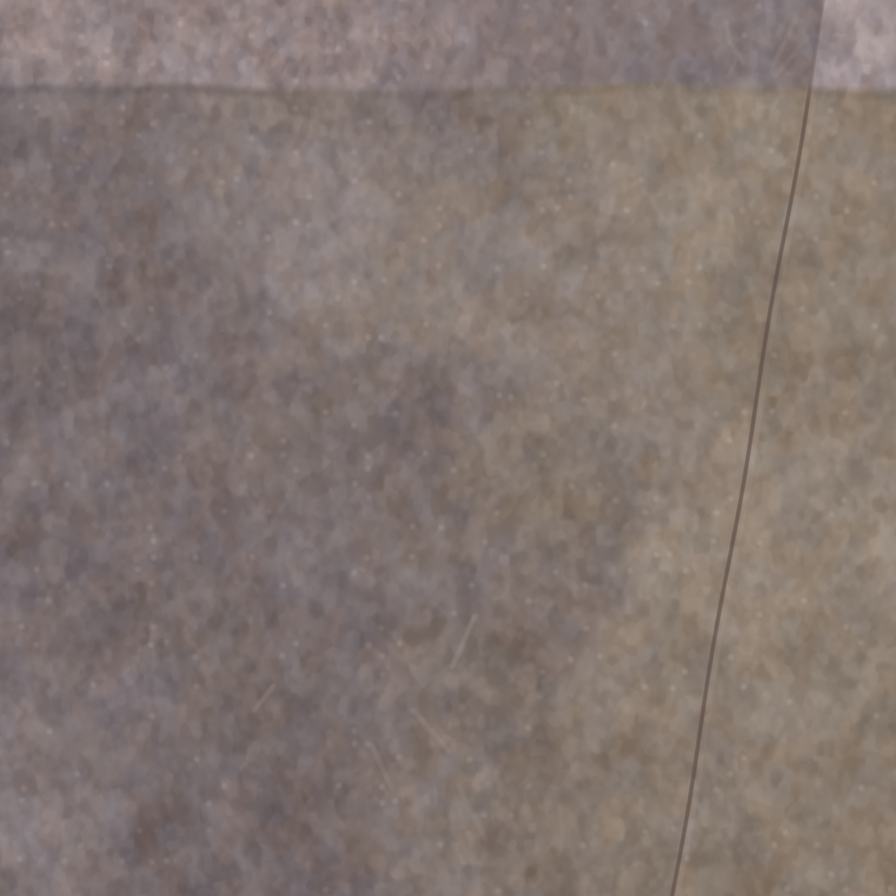
A Shadertoy shader for this texture:

```glsl
const vec3 COOL_STONE = vec3(0.462, 0.417, 0.420);
const vec3 WARM_STONE = vec3(0.535, 0.480, 0.430);
const vec3 PALE_STONE = vec3(0.570, 0.512, 0.512);
const vec3 SCRATCH_COLOR = vec3(0.64, 0.59, 0.56);
const vec3 JOINT_COLOR = vec3(0.35, 0.29, 0.27);

vec3 hash3(vec2 p) {
    vec3 q = fract(vec3(p.xyx) * vec3(0.1031, 0.1030, 0.0973));
    q += dot(q, q.yxz + 33.33);
    return fract((q.xxy + q.yzz) * q.zyx);
}

// Soft cellular noise: shades of scattered points, blended by distance, about -0.5 to 0.5
float softCells(vec2 p, float seed) {
    vec2 cell = floor(p);
    float total = 0.0, weightSum = 0.0;
    for (int j = -1; j <= 1; j++)
    for (int i = -1; i <= 1; i++) {
        vec2 id = cell + vec2(i, j);
        vec3 h = hash3(id + seed);
        vec2 d = id + h.xy - p;
        float weight = exp(-5.0 * dot(d, d)) * smoothstep(1.5, 0.5, length(d)) + 1e-5;
        total += weight * h.z;
        weightSum += weight;
    }
    return total / weightSum - 0.5;
}

// Sparse soft dots, one candidate per cell
float specks(vec2 p, float share, float seed) {
    vec2 id = floor(p);
    vec3 h = hash3(id + seed);
    float d = length(fract(p) - mix(vec2(0.35), vec2(0.65), h.xy));
    return step(1.0 - share, h.z) * smoothstep(0.35, 0.05, d);
}

float segmentDistance(vec2 p, vec2 a, vec2 b) {
    vec2 ab = b - a;
    float t = clamp(dot(p - a, ab) / dot(ab, ab), 0.0, 1.0);
    return length(p - a - ab * t);
}

// Faint scratches scattered around a centre
float scratches(vec2 p, vec2 center, vec2 spread, float reach, float seed) {
    float mark = 0.0;
    for (int i = 0; i < 5; i++) {
        vec3 h = hash3(vec2(float(i) * 7.3 + 2.0, seed));
        vec2 start = center + (h.xy - 0.5) * spread;
        float angle = 1.57 + (h.z - 0.5) * 1.8;
        vec2 end = start + reach * (0.5 + h.x) * vec2(cos(angle), sin(angle));
        float line = smoothstep(0.005, 0.0005, segmentDistance(p, start, end));
        mark = max(mark, line * (0.5 + 0.5 * h.y));
    }
    return mark;
}

void mainImage(out vec4 fragColor, in vec2 fragCoord) {
    vec2 uv = fragCoord / iResolution.xy;
    float pixel = 1.0 / iResolution.y;

    // Slab layout: a slanted joint and a wavering upper edge
    float jointX = 0.750 + 0.170 * uv.y + 0.0015 * sin(uv.y * 17.0);
    float side = uv.x - jointX;
    float edgeY = 0.902 + 0.003 * sin(uv.x * 11.0) + 0.0015 * sin(uv.x * 37.0);
    float above = uv.y - edgeY;
    float upper = smoothstep(-0.006, 0.008, above);
    float rightSlab = smoothstep(-0.004, 0.004, side);

    // Broad stains, slightly warped
    vec2 warped = uv + 0.02 * vec2(sin(uv.y * 19.0), sin(uv.x * 23.0));
    float stains = softCells(warped * 5.0, 3.0);
    float blotches = softCells(warped * 13.0, 17.0);
    float tint = softCells(warped * 7.0, 41.0);

    // Soft grain, a little taller than wide
    vec2 grainUv = uv * vec2(1.0, 0.8);
    float grain = 0.040 * softCells(grainUv * 34.0, 59.0)
                + 0.062 * softCells(grainUv * 72.0, 83.0)
                + 0.045 * softCells(grainUv * 135.0, 107.0);

    // Base colour: cool lower left to warm right, pale band above
    float warmth = smoothstep(0.15, 1.0, uv.x + 0.12 * uv.y + 0.35 * tint);
    vec3 color = mix(COOL_STONE, WARM_STONE, warmth);
    color += 0.030 * smoothstep(0.25, 0.9, uv.y) * (1.0 - 0.6 * warmth);
    float shade = smoothstep(0.38, 0.68, uv.x) * (1.0 - rightSlab);
    vec3 band = mix(PALE_STONE, COOL_STONE + 0.02, 0.8 * shade) + 0.06 * rightSlab;
    color = mix(color, band, upper);

    color += 0.065 * stains + 0.045 * blotches;
    color += grain * (1.0 + 0.5 * upper * (1.0 - shade));
    color += vec3(0.022, 0.0, -0.026) * softCells(grainUv * 45.0, 131.0);

    // Light flecks and scratches
    color += 0.05 * specks(uv * 62.0, 0.07, 151.0);
    float marks = scratches(uv, vec2(0.50, 0.16), vec2(0.50, 0.20), 0.06, 5.0);
    marks = max(marks, scratches(uv, vec2(0.84, 0.93), vec2(0.06, 0.05), 0.04, 9.0));
    color = mix(color, SCRATCH_COLOR, 0.33 * marks);

    // Joint line with a thin lit rim, and the shadow under the upper edge
    float blur = max(0.0012, pixel);
    float joint = smoothstep(0.0022 + blur, 0.0022 - blur, abs(side));
    float rim = smoothstep(0.005, 0.001, abs(side - 0.006));
    float belowEdge = 1.0 - smoothstep(0.88, 0.91, uv.y);
    color += 0.025 * rim * belowEdge;
    color = mix(color, JOINT_COLOR, joint * mix(0.25, 0.62, belowEdge));
    color -= 0.04 * smoothstep(0.010, 0.0, abs(above + 0.004)) * (0.7 + blotches);

    fragColor = vec4(clamp(color, 0.0, 1.0), 1.0);
}
```
